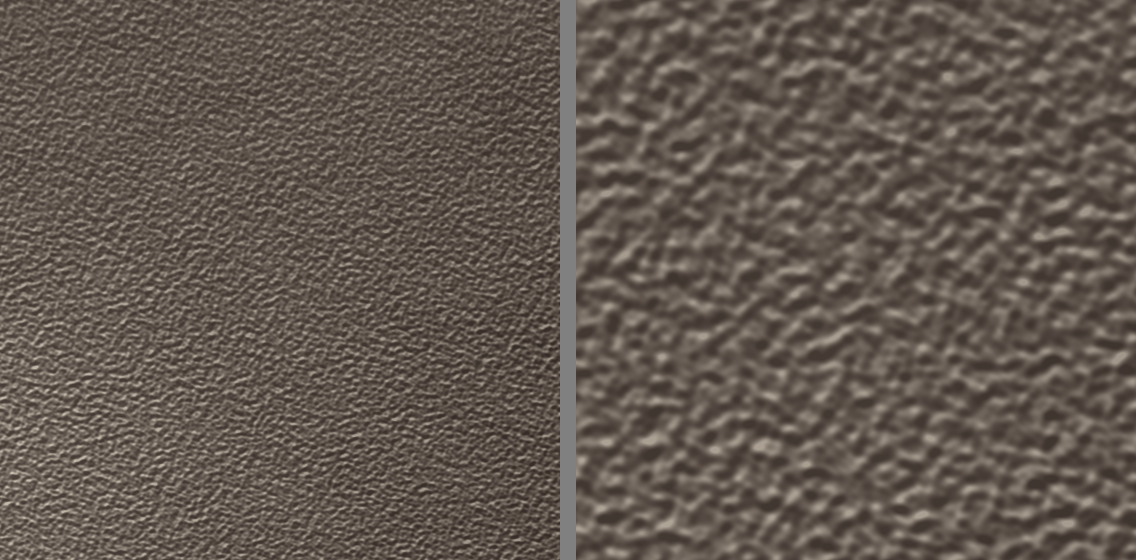
Left: the whole. Right: its middle third, enlarged.
A Shadertoy shader for this texture:

```glsl
// Fine pebbled leather-like surface in warm brown, lit at a grazing angle.
// A height field of short gradient-noise grains is shaded by its slope toward
// the light; a broad glow at the lower left lifts brightness and contrast.

const vec3 BASE_BROWN = vec3(0.372, 0.332, 0.300);
const vec3 LIGHT_TINT = vec3(1.0, 1.0, 0.93);
const vec2 GRAIN_CELLS = vec2(82.0, 106.0);     // cells across the canvas
const vec2 LIGHT_STEP = vec2(-0.0016, 0.0040);  // offset toward the light
const float SHADE_SPREAD = 0.275;               // typical shading size

// Unit gradient with a pseudo-random direction for each lattice point
vec2 randomGradient(vec2 cell) {
    vec3 q = fract(cell.xyx * vec3(0.1031, 0.1030, 0.0973));
    q += dot(q, q.yzx + 33.33);
    float angle = 6.28318 * fract((q.x + q.y) * q.z);
    return vec2(cos(angle), sin(angle));
}

float gradientNoise(vec2 p) {
    vec2 cell = floor(p);
    vec2 f = p - cell;
    vec2 fade = f * f * f * (f * (f * 6.0 - 15.0) + 10.0);
    float a = dot(randomGradient(cell), f);
    float b = dot(randomGradient(cell + vec2(1, 0)), f - vec2(1, 0));
    float c = dot(randomGradient(cell + vec2(0, 1)), f - vec2(0, 1));
    float d = dot(randomGradient(cell + vec2(1, 1)), f - vec2(1, 1));
    return mix(mix(a, b, fade.x), mix(c, d, fade.x), fade.y);
}

vec2 rotate(vec2 p, float angle) {
    float c = cos(angle), s = sin(angle);
    return vec2(c * p.x - s * p.y, s * p.x + c * p.y);
}

// Grain height: rounded pebbles plus finer bumps on a turned lattice
float grainHeight(vec2 uv, vec2 cells) {
    vec2 p = uv * cells;
    float pebbles = gradientNoise(rotate(p, 0.45) + 140.0);
    float bumps = gradientNoise(rotate(p, -0.6) * 1.55 + vec2(191.0, 263.0));
    return pebbles + 0.5 * bumps;
}

// Slope toward the light, with raised grains catching a little more of it
float grainShade(vec2 uv, vec2 cells, vec2 lightStep) {
    float height = grainHeight(uv, cells);
    float rise = height - grainHeight(uv + lightStep, cells);
    return (rise + 0.22 * height) / SHADE_SPREAD;
}

// Soft elliptical pool of light
float lightPool(vec2 uv, vec2 center, vec2 radius) {
    vec2 d = (uv - center) / radius;
    return exp(-dot(d, d));
}

void mainImage(out vec4 fragColor, in vec2 fragCoord) {
    vec2 uv = fragCoord / iResolution.xy;

    // Grain grows slightly coarser toward the top
    vec2 surface = vec2(uv.x, uv.y - 0.09 * uv.y * uv.y);
    float shade = grainShade(surface, GRAIN_CELLS, LIGHT_STEP);
    shade = clamp(shade, -2.2, 2.8);

    // Broad lighting and faint mottling
    float glow = lightPool(uv, vec2(-0.05, 0.20), vec2(0.42, 0.36));
    float mottle = gradientNoise(uv * vec2(5.0, 9.0) + 7.0)
                 + 0.7 * gradientNoise(uv * vec2(14.0, 20.0) + 31.0);
    float ambient = 0.072 * glow - 0.026 * smoothstep(0.55, 1.0, uv.x)
                  + 0.022 * mottle + 0.004;

    // Facets facing the light brighten more than the others darken
    float contrast = mix(1.10, 0.84, smoothstep(0.2, 1.0, uv.y)) + 0.25 * glow;
    float relief = 0.069 * contrast * (shade + 0.12 * (shade * shade - 1.0));

    vec3 color = BASE_BROWN + LIGHT_TINT * (ambient + relief);
    fragColor = vec4(clamp(color, 0.0, 1.0), 1.0);
}
```
